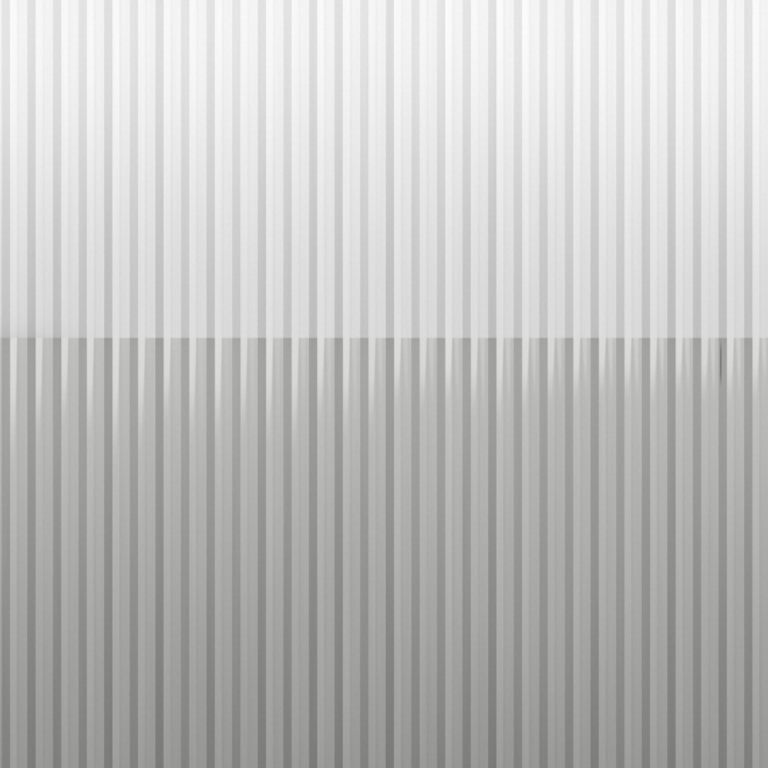
Reproduce this texture procedurally as a Shadertoy shader.

```glsl
// Ribbed brushed-metal sheet: 30 vertical grooves, bright above a seam, shaded below it.

const float RIBS = 30.0;
const float SEAM_Y = 0.56;
const float GROOVE_CENTER = 0.23;   // in rib widths
const float GROOVE_WIDTH = 0.32;

const vec3 RIDGE_TOP = vec3(0.955);
const vec3 RIDGE_ABOVE_SEAM = vec3(0.845);
const vec3 RIDGE_BELOW_SEAM = vec3(0.752, 0.752, 0.746);
const vec3 RIDGE_BOTTOM = vec3(0.592, 0.592, 0.586);

float hash(float n) {
    return fract(sin(n * 91.345 + 3.17) * 4375.85);
}

vec2 gradient(vec2 cell) {
    float angle = 6.28319 * fract(sin(dot(cell, vec2(12.99, 78.23))) * 4375.85);
    return vec2(cos(angle), sin(angle));
}

// Gradient noise, roughly -0.7 to 0.7
float gradientNoise(vec2 p) {
    vec2 i = floor(p), f = fract(p);
    vec2 u = f * f * f * (f * (f * 6.0 - 15.0) + 10.0);
    float a = dot(gradient(i), f);
    float b = dot(gradient(i + vec2(1, 0)), f - vec2(1, 0));
    float c = dot(gradient(i + vec2(0, 1)), f - vec2(0, 1));
    float d = dot(gradient(i + vec2(1, 1)), f - vec2(1, 1));
    return mix(mix(a, b, u.x), mix(c, d, u.x), u.y);
}

// Soft-edged band from a to b
float band(float x, float a, float b, float soft) {
    return smoothstep(a - soft, a + soft, x) - smoothstep(b - soft, b + soft, x);
}

// Vertical shading of the ridges; "above" is 1 over the seam and 0 under it
vec3 ridgeColor(float y, float above) {
    vec3 upper = mix(RIDGE_ABOVE_SEAM, RIDGE_TOP, smoothstep(-0.1, 1.0, (y - SEAM_Y) / (1.0 - SEAM_Y)));
    vec3 lower = mix(RIDGE_BOTTOM, RIDGE_BELOW_SEAM, clamp(y / SEAM_Y, 0.0, 1.0));
    return mix(lower, upper, above);
}

// Light running down from the seam, shorter towards the right
float streak(float x, float y, float rib) {
    float reach = mix(0.17, 0.075, rib / RIBS) * mix(0.75, 1.2, hash(rib));
    float depth = (SEAM_Y - y) / reach;
    float taper = 0.13 * clamp(depth, 0.0, 1.0);
    float first = band(x, 0.17, 0.44 - taper, 0.05);
    float second = band(x, 0.52 + taper, 0.70, 0.05) * smoothstep(0.0, 0.9, rib / RIBS);
    return (first + 0.6 * second) * (1.0 - smoothstep(0.3, 1.0, depth));
}

void mainImage(out vec4 fragColor, in vec2 fragCoord) {
    vec2 uv = fragCoord / iResolution.xy;
    float ribX = uv.x * RIBS - GROOVE_CENTER + 0.5;
    float rib = floor(ribX);
    float x = fract(ribX) - 0.5;          // 0 at the groove centre
    float across = x < 0.0 ? x + 1.0 : x; // distance right of the groove
    float soft = max(0.035, 0.7 * RIBS / iResolution.x);
    float above = smoothstep(-1.0, 1.0, (uv.y - SEAM_Y) / max(0.0015, 0.7 / iResolution.y));

    vec3 color = ridgeColor(uv.y, above);

    // Rib profile: groove, bright flank and faint crease
    float groove = 1.0 - smoothstep(-soft, soft, abs(x) - 0.5 * GROOVE_WIDTH);
    float flank = band(across, 0.17, 0.42, soft);
    float crease = band(across, 0.44, 0.53, soft);
    float grooveDepth = mix(0.10, mix(0.095, 0.07, smoothstep(SEAM_Y, 1.0, uv.y)), above);
    color -= groove * grooveDepth * mix(0.8, 1.15, hash(rib + 40.0));
    color += flank * mix(0.022, 0.018, above) * mix(0.5, 1.4, hash(rib + 80.0));
    color -= crease * 0.013;

    // Streaks and shadow under the seam
    color += 0.085 * streak(across, uv.y, rib) * (1.0 - above);
    float seamShade = exp(-max(SEAM_Y - uv.y, 0.0) * 45.0) * (1.0 - above);
    color -= 0.025 * groove * seamShade;

    // Smudge at the left end of the seam and one thin scratch on the right
    float smudge = exp(-max(uv.y - SEAM_Y, 0.0) * 70.0) * above;
    color -= 0.05 * smudge * (1.0 - smoothstep(0.02, 0.16, uv.x));
    float scratch = band(uv.x, 0.9375, 0.9395, 0.001) * band(uv.y, 0.505, SEAM_Y - 0.01, 0.012);
    color -= 0.16 * scratch;

    // Brushed grain and slow tonal drift
    color += 0.012 * gradientNoise(uv * vec2(190.0, 5.0));
    color += 0.010 * gradientNoise(uv * vec2(240.0, 200.0));
    color += 0.012 * gradientNoise(uv * vec2(4.0, 3.0) + 7.0);

    fragColor = vec4(clamp(color, 0.0, 1.0), 1.0);
}
```
